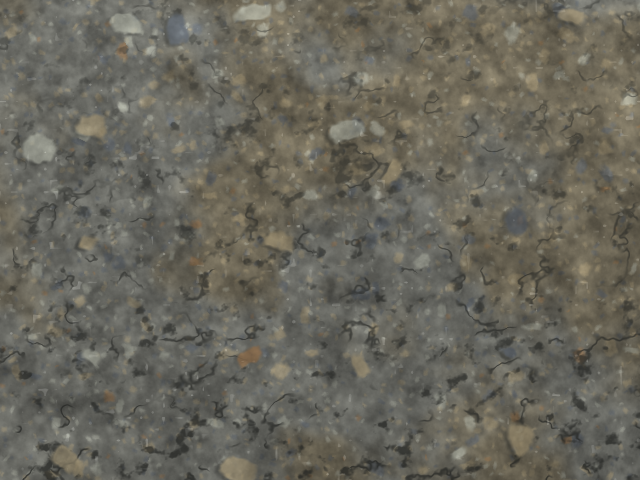
Write a Shadertoy shader that draws this texture.

```glsl
const vec3 CEMENT = vec3(0.415, 0.418, 0.395);
const vec3 EARTH  = vec3(0.430, 0.395, 0.315);
const vec3 TAN    = vec3(0.610, 0.555, 0.435);
const vec3 PALE   = vec3(0.640, 0.650, 0.600);
const vec3 SLATE  = vec3(0.315, 0.345, 0.385);
const vec3 RUST   = vec3(0.570, 0.420, 0.270);
const vec3 PIT    = vec3(0.150, 0.155, 0.145);

const float PEBBLE_CELLS = 9.0;    // cells per canvas height
const float GRAVEL_CELLS = 21.0;
const float SAND_CELLS   = 52.0;
const float MOTTLE       = 0.30;   // strength of broad tone changes
const float GRIT         = 0.36;   // strength of fine tone changes
const float CRACK_DEPTH  = 0.75;

float hash(vec2 p) {
    return fract(sin(dot(p, vec2(127.1, 311.7))) * 43758.545);
}

vec2 hash2(vec2 p) {
    return vec2(hash(p), hash(p + 57.3));
}

float noise(vec2 p) {
    vec2 i = floor(p), f = fract(p);
    f = f * f * (3.0 - 2.0 * f);
    return mix(mix(hash(i), hash(i + vec2(1, 0)), f.x),
               mix(hash(i + vec2(0, 1)), hash(i + vec2(1, 1)), f.x), f.y);
}

float fbm(vec2 p) {
    float sum = 0.0, amp = 0.533;
    for (int i = 0; i < 4; i++) {
        sum += amp * noise(p);
        p = mat2(1.6, 1.2, -1.2, 1.6) * p + 7.7;
        amp *= 0.5;
    }
    return sum;
}

vec3 stoneColour(float pick) {
    if (pick < 0.44) return TAN;
    if (pick < 0.66) return PALE;
    if (pick < 0.93) return SLATE;
    return RUST;
}

// Scattered angular stones: colour in rgb, coverage in a
vec4 stones(vec2 p, float cells, float density, float softness) {
    vec2 q = p * cells;
    q += 0.40 * (vec2(fbm(q * 1.9), fbm(q * 1.9 + 31.0)) - 0.5);
    vec4 result = vec4(0.0);
    for (int y = -1; y <= 1; y++)
    for (int x = -1; x <= 1; x++) {
        vec2 id = floor(q) + vec2(x, y);
        vec2 seed = id + cells * 3.7;
        if (hash(seed + 11.0) > density) continue;
        vec2 d = q - id - 0.15 - 0.7 * hash2(seed);
        float angle = 6.283 * hash(seed + 23.0);
        d = mat2(cos(angle), sin(angle), -sin(angle), cos(angle)) * d;
        d.y *= mix(1.0, 1.9, hash(seed + 37.0));
        float radius = mix(0.16, 0.36, hash(seed + 41.0));
        float dist = mix(length(d), max(abs(d.x), abs(d.y)), 0.45) - radius;
        float cover = 1.0 - smoothstep(-softness, softness, dist);
        if (cover > result.a)
            result = vec4(stoneColour(hash(seed + 53.0)), cover);
    }
    return result;
}

// Broken dark crevices, denser toward the bottom
float crevices(vec2 p, float height) {
    vec2 q = mat2(0.92, -0.39, 0.39, 0.92) * p * vec2(1.0, 1.15);
    float line = 1.0 - smoothstep(0.0, 0.055, abs(fbm(q * 17.0) - 0.47));
    float gaps = smoothstep(0.50, 0.76, noise(q * 23.0 + 9.0));
    float holes = smoothstep(0.64, 0.80, fbm(q * 29.0 + 40.0));
    return max(line * gaps, holes) * mix(1.0, 0.50, height);
}

void mainImage(out vec4 fragColor, in vec2 fragCoord) {
    vec2 p = fragCoord / iResolution.y;
    float height = p.y;

    // Cement ground with earthy stains
    float stain = smoothstep(0.42, 0.68, fbm(p * 4.5 + 3.0));
    vec3 col = mix(CEMENT, EARTH, 0.75 * stain);

    // Sand, gravel and pebbles
    vec4 sand = stones(p, SAND_CELLS, 0.50, 0.20);
    vec4 gravel = stones(p + 5.0, GRAVEL_CELLS, 0.34, 0.11);
    vec4 pebbles = stones(p + 9.0, PEBBLE_CELLS, 0.18, 0.06);
    col = mix(col, sand.rgb, 0.42 * sand.a);
    col = mix(col, gravel.rgb, 0.55 * gravel.a);
    col = mix(col, pebbles.rgb, 0.68 * pebbles.a);

    // Uneven tone, calmer on the pebbles
    float tone = MOTTLE * (fbm(p * 13.0 + 20.0) - 0.5);
    tone += GRIT * (fbm(p * 48.0 + 60.0) - 0.5) * (1.0 - 0.4 * pebbles.a);
    col *= 1.0 + 1.5 * tone;

    // Crevices, and shade on one side of the larger stones
    float dark = crevices(p, height) * (1.0 - 0.8 * pebbles.a);
    vec4 caster = stones(p + 9.0 + vec2(0.009, 0.004), PEBBLE_CELLS, 0.18, 0.06);
    float shade = caster.a * (1.0 - pebbles.a) * noise(p * 25.0);
    col = mix(col, PIT, CRACK_DEPTH * max(dark, 0.7 * shade));

    // Rare bright glints and light falling off downward
    float glint = smoothstep(0.86, 0.97, noise(p * 85.0)) * noise(p * 19.0 + 4.0);
    col += 0.16 * glint;
    col *= mix(0.92, 1.07, height);
    fragColor = vec4(clamp(col, 0.0, 1.0), 1.0);
}
```
